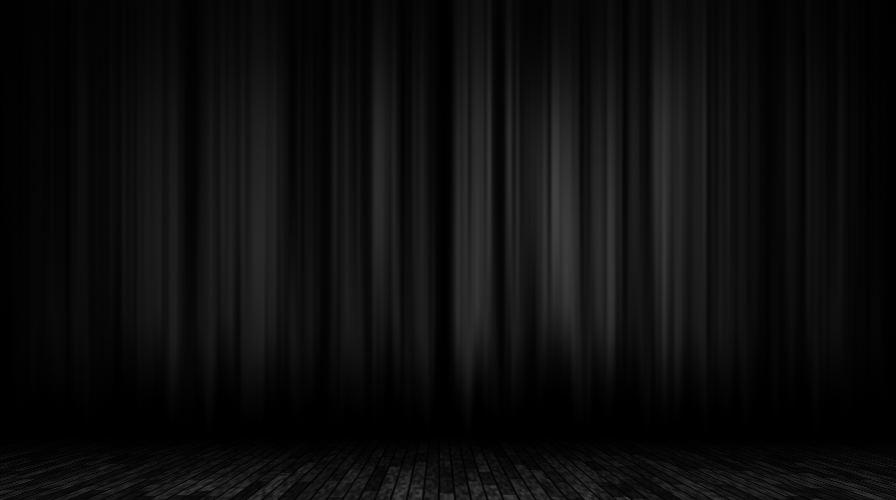
A WebGL 1 fragment shader for this background:

```glsl
precision highp float;
// A dark pleated stage curtain with a soft off-centre light above a plank floor.
uniform vec2 u_resolution;

const float SEAM_X = 0.497;      // where the two curtain halves meet
const float HORIZON_Y = 0.30;    // vanishing height of the planks
const float PLANK_WIDTH = 0.06;

float hash(vec2 p) {
  vec3 q = fract(vec3(p.xyx) * 0.1031);
  q += dot(q, q.yzx + 33.33);
  return fract((q.x + q.y) * q.z);
}

float noise(vec2 p) {
  vec2 cell = floor(p);
  vec2 f = fract(p);
  f = f * f * (3.0 - 2.0 * f);
  float low = mix(hash(cell), hash(cell + vec2(1.0, 0.0)), f.x);
  float high = mix(hash(cell + vec2(0.0, 1.0)), hash(cell + 1.0), f.x);
  return mix(low, high, f.y);
}

float bell(float x, float center, float width) {
  float d = (x - center) / width;
  return exp(-d * d);
}

float glow(vec2 p, vec2 center, vec2 size) {
  return bell(p.x, center.x, size.x) * bell(p.y, center.y, size.y);
}

// Vertical pleats: layered noise, stretched far along y
float pleats(vec2 p) {
  float sum = 0.0;
  float weight = 0.26;
  float frequency = 42.0;
  for (int i = 0; i < 4; i++) {
    sum += weight * noise(vec2(p.x * frequency + float(i) * 17.0, p.y * 1.3));
    frequency *= 1.75;
    weight *= 0.97;
  }
  return smoothstep(0.22, 0.80, sum);
}

// Broad light falling over the cloth
float curtainLight(vec2 p) {
  float light = 0.020;
  light += 0.080 * glow(p, vec2(0.40, 0.52), vec2(0.14, 0.44));
  light += 0.038 * glow(p, vec2(0.19, 0.45), vec2(0.15, 0.38));
  float right = smoothstep(SEAM_X, SEAM_X + 0.012, p.x);
  light += right * 0.085 * glow(p, vec2(0.54, 0.64), vec2(0.09, 0.48));
  light += right * 0.120 * glow(p, vec2(0.635, 0.48), vec2(0.070, 0.32));
  light += 0.080 * glow(p, vec2(0.76, 0.64), vec2(0.085, 0.52));
  light += 0.028 * glow(p, vec2(0.91, 0.50), vec2(0.07, 0.42));
  return light;
}

float curtain(vec2 p) {
  float light = curtainLight(p) * mix(0.15, 1.75, pleats(p));
  // Folds that catch more light
  light += 0.045 * glow(p, vec2(0.509, 0.48), vec2(0.006, 0.30));
  light += 0.050 * glow(p, vec2(0.571, 0.72), vec2(0.005, 0.36));
  light += 0.085 * glow(p, vec2(0.633, 0.40), vec2(0.009, 0.25));
  light += 0.045 * glow(p, vec2(0.741, 0.40), vec2(0.004, 0.27));
  light += 0.035 * glow(p, vec2(0.415, 0.58), vec2(0.006, 0.32));
  light += 0.035 * glow(p, vec2(0.328, 0.34), vec2(0.003, 0.22));
  // Deep folds and the central gap
  light *= 1.0 - 0.90 * bell(p.x, SEAM_X, 0.008);
  light *= 1.0 - 0.60 * bell(p.x, 0.698, 0.007);
  light *= 1.0 - 0.70 * glow(p, vec2(0.598, 1.0), vec2(0.020, 0.20));
  light *= 1.0 - 0.60 * bell(p.x, 0.853, 0.012);
  // Darkness gathers at the hem, the top and both sides
  float hem = 0.12 + 0.09 * noise(vec2(p.x * 90.0, 3.0));
  light *= smoothstep(hem - 0.02, hem + 0.20, p.y);
  light *= 1.0 - 0.35 * smoothstep(0.72, 1.0, p.y);
  light *= smoothstep(-0.03, 0.10, p.x) * smoothstep(1.02, 0.94, p.x);
  return light;
}

// Planks running towards the vanishing point, cut into staggered boards
float stageFloor(vec2 p, float pixel) {
  float depth = max(HORIZON_Y - p.y, 0.05);
  float across = (p.x - 0.49) / (depth * PLANK_WIDTH);
  float plank = floor(across);
  float along = 2.6 / depth + hash(vec2(plank, 5.0)) * 7.0;
  float tone = mix(0.40, 1.35, hash(vec2(plank, floor(along)) + 40.0));
  float grain = noise(vec2(across * 5.0, along * 6.0));
  float edge = 0.5 - abs(fract(across) - 0.5);
  float blur = pixel / (depth * PLANK_WIDTH);
  float groove = smoothstep(0.01, 0.06 + blur, edge);
  float fade = smoothstep(0.135, 0.01, p.y);
  float spread = mix(0.65, 1.0, bell(p.x, 0.48, 0.42));
  return 0.135 * fade * spread * tone * mix(0.45, 1.45, grain) * mix(0.15, 1.0, groove);
}

void main() {
  vec2 uv = gl_FragCoord.xy / u_resolution;
  float light = curtain(uv) + stageFloor(uv, 1.0 / u_resolution.x);
  // Fine dither hides banding in the dark tones
  light += (hash(gl_FragCoord.xy) - 0.5) / 255.0;
  gl_FragColor = vec4(vec3(max(light, 0.0)), 1.0);
}
```
